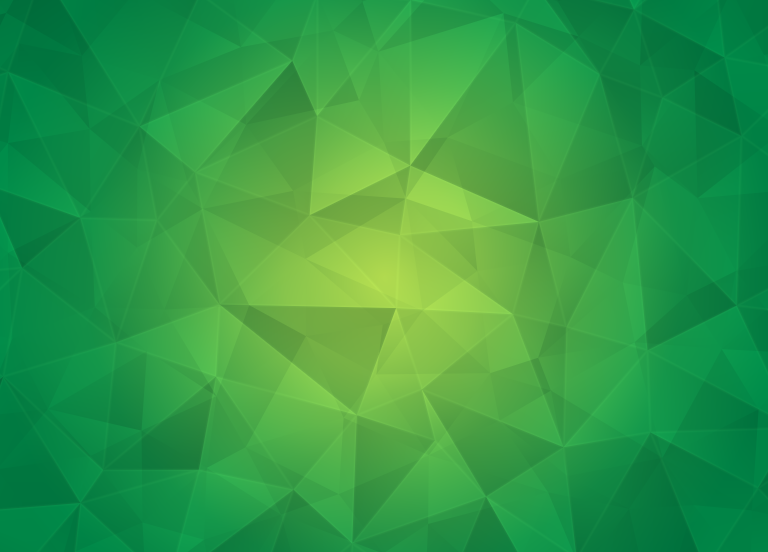
Give the GLSL for this background, as a Shadertoy shader.

```glsl
// Green low-poly backdrop: a radial lime-to-emerald glow under triangular facets.
// Facets come from a jittered, rotated lattice whose cells are split along the
// shorter diagonal; a finer, fainter mesh lies over the main one.

const vec3 LIME    = vec3(0.70, 0.86, 0.31);
const vec3 LEAF    = vec3(0.54, 0.78, 0.30);
const vec3 GRASS   = vec3(0.29, 0.68, 0.29);
const vec3 EMERALD = vec3(0.08, 0.59, 0.29);
const vec3 FOREST  = vec3(0.00, 0.53, 0.28);

const vec2  GLOW_CENTER  = vec2(0.0, 0.0);    // canvas heights from the middle
const float GLOW_STEP    = 0.18;              // distance between colour stops
const vec2  FOCAL_VERTEX = vec2(0.029, 0.074);
const float MESH_SCALE   = 5.4;               // main cells per canvas height
const float MESH_ANGLE   = 0.42;
const float VEIL_SCALE   = 7.3;               // faint overlay mesh
const float VEIL_ANGLE   = 1.15;
const float JITTER       = 0.37;
const float FACET_DEPTH  = 0.19;
const float VEIL_DEPTH   = 0.045;
const float FACET_SLOPE  = 0.45;              // tone change across one facet
const float RIDGE_LIGHT  = 0.025;
const float RIDGE_WIDTH  = 0.0022;

vec2 hash2(vec2 p, float seed) {
    vec3 q = fract(vec3(p.xyx + seed * 7.31) * vec3(0.1031, 0.1030, 0.0973));
    q += dot(q, q.yzx + 33.33);
    return fract((q.xx + q.yz) * q.zy);
}

mat2 rotation(float angle) {
    float c = cos(angle), s = sin(angle);
    return mat2(c, s, -s, c);
}

// Lattice node, with the one at the origin left in place.
vec2 meshNode(vec2 cell, float seed) {
    vec2 offset = (hash2(cell, seed) - 0.5) * 2.0 * JITTER;
    return cell + offset * min(1.0, length(cell));
}

// Distance to a line, positive on the left of a to b.
float sideDistance(vec2 p, vec2 a, vec2 b) {
    vec2 e = b - a, d = p - a;
    return (e.x * d.y - e.y * d.x) / max(length(e), 0.001);
}

// Returns facet tone (about -1 to 1) and distance to the nearest edge.
vec2 facetMesh(vec2 p, float seed, float pixel) {
    vec2 home = floor(p);
    float toneSum = 0.0, weightSum = 0.0001, inside = 0.0;
    for (int j = -1; j <= 1; j++)
    for (int i = -1; i <= 1; i++) {
        vec2 cell = home + vec2(i, j);
        vec2 corner[4];
        corner[0] = meshNode(cell, seed);
        corner[1] = meshNode(cell + vec2(1, 0), seed);
        corner[2] = meshNode(cell + vec2(1, 1), seed);
        corner[3] = meshNode(cell + vec2(0, 1), seed);
        int start = distance(corner[0], corner[2])
                  < distance(corner[1], corner[3]) ? 0 : 1;

        for (int k = 0; k < 2; k++) {
            vec2 a = corner[start];
            vec2 b = corner[(start + 1 + k) & 3];
            vec2 c = corner[(start + 2 + k) & 3];
            float d = min(sideDistance(p, a, b),
                      min(sideDistance(p, b, c), sideDistance(p, c, a)));
            float weight = clamp(d / pixel + 0.5, 0.0, 1.0);

            // Flat random tone plus a linear ramp in a random direction.
            vec2 rnd = hash2(cell, seed + 3.0 + float(k));
            float angle = 6.2832 * rnd.y;
            float ramp = dot(p - (a + b + c) / 3.0, vec2(cos(angle), sin(angle)));
            toneSum += weight * (rnd.x * 2.0 - 1.0 + FACET_SLOPE * 2.0 * ramp);
            weightSum += weight;
            inside = max(inside, d);
        }
    }
    return vec2(toneSum / weightSum, inside);
}

// Colour stops evenly spaced from the glow centre outwards.
vec3 glow(float radius) {
    float t = radius / GLOW_STEP;
    vec3 color = mix(LIME, LEAF, clamp(t, 0.0, 1.0));
    color = mix(color, GRASS, clamp(t - 1.0, 0.0, 1.0));
    color = mix(color, EMERALD, clamp(t - 2.0, 0.0, 1.0));
    return mix(color, FOREST, clamp(t - 3.0, 0.0, 1.0));
}

void mainImage(out vec4 fragColor, in vec2 fragCoord) {
    vec2 p = (fragCoord - 0.5 * iResolution.xy) / iResolution.y;
    float pixel = 1.0 / iResolution.y;

    // Two meshes over the glow
    vec2 meshPos = rotation(MESH_ANGLE) * (p - FOCAL_VERTEX) * MESH_SCALE;
    vec2 veilPos = rotation(VEIL_ANGLE) * p * VEIL_SCALE + 20.5;
    vec2 mesh = facetMesh(meshPos, 2.0, pixel * MESH_SCALE);
    vec2 veil = facetMesh(veilPos, 11.0, pixel * VEIL_SCALE);

    // Shadows cool the colour by lowering red the most.
    float shade = 0.94 + 0.5 * FACET_DEPTH * mesh.x + VEIL_DEPTH * veil.x;
    vec3 color = glow(distance(p, GLOW_CENTER));
    color *= pow(vec3(shade), vec3(1.4, 1.0, 0.9));

    // Thin light along the main ridges
    float ridge = 1.0 - smoothstep(0.0, RIDGE_WIDTH + pixel, mesh.y / MESH_SCALE);
    color += RIDGE_LIGHT * ridge * vec3(0.8, 1.0, 0.5);

    fragColor = vec4(clamp(color, 0.0, 1.0), 1.0);
}
```
